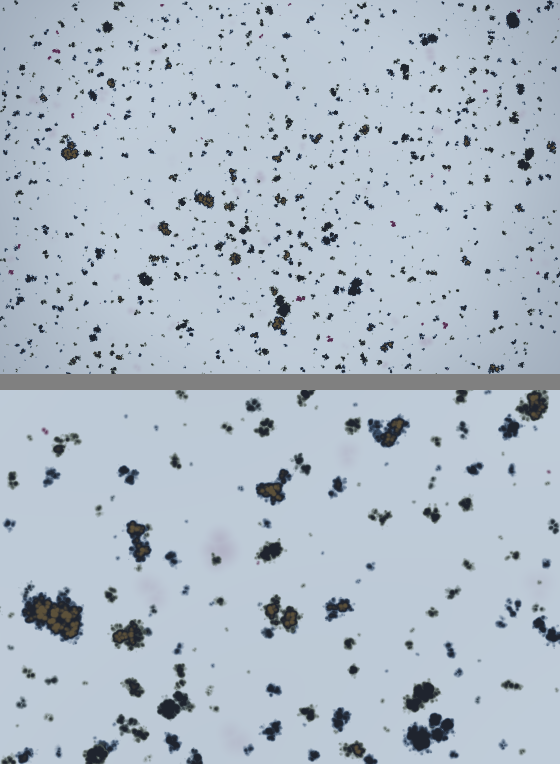
Top: the whole. Bottom: its middle third, enlarged.
Write a WebGL 2 fragment shader that draws this texture.

```glsl
#version 300 es
precision highp float;
// Dark mineral grains scattered on a pale blue, softly vignetted field.
// Each layer jitters clumps of discs on a grid; cellular noise roughens
// their outlines, and depth inside a clump picks fringe, core or amber.

uniform vec2 u_resolution;
out vec4 fragColor;

const float TAU = 6.2832;
const vec3 FIELD = vec3(0.745, 0.795, 0.845);
const vec3 FIELD_EDGE = vec3(0.62, 0.67, 0.73);
const vec3 CORE = vec3(0.12, 0.14, 0.18);
const vec3 OLIVE = vec3(0.38, 0.43, 0.39);
const vec3 BLUE = vec3(0.27, 0.37, 0.49);
const vec3 AMBER = vec3(0.42, 0.36, 0.24);
const vec3 MAGENTA = vec3(0.40, 0.18, 0.36);
const vec3 HAZE = vec3(0.64, 0.60, 0.70);

vec4 hash4(vec2 cell, float seed) {
    vec4 v = fract(vec4(cell.xyx, seed) * vec4(0.1031, 0.1030, 0.0973, 0.1099));
    v += dot(v, v.wzxy + 33.33);
    return fract((v.xxyz + v.yzzw) * v.zywx);
}

// Distance to the nearest jittered point, in cell widths.
float cellular(vec2 q, float seed) {
    vec2 cell = floor(q);
    float nearest = 2.0;
    for (int j = -1; j <= 1; j++)
    for (int i = -1; i <= 1; i++) {
        vec2 c = cell + vec2(i, j);
        nearest = min(nearest, distance(q, c + hash4(c, seed).xy));
    }
    return nearest;
}

// Slow variation that gathers the grains into loose groups.
float crowding(vec2 p) {
    return 1.0 + 0.22 * sin(7.0 * p.x + 3.0 * sin(4.0 * p.y))
               + 0.18 * sin(11.0 * p.y - 5.0 * p.x + 1.0);
}

// Union of four discs strung loosely along a random axis.
float clump(vec2 p, float radius, vec2 cell, float seed) {
    float turn = TAU * hash4(cell, seed + 9.0).x;
    vec2 axis = vec2(cos(turn), sin(turn));
    float d = 1.0;
    for (int k = 0; k < 4; k++) {
        vec4 h = hash4(cell, seed + 10.0 + float(k));
        vec2 local = (h.xy - 0.5) * vec2(1.7, 1.0) * radius;
        vec2 centre = local.x * axis + local.y * vec2(-axis.y, axis.x);
        d = min(d, distance(p, centre) - radius * mix(0.35, 0.75, h.z));
    }
    return d;
}

// Nearest grain of one layer: signed distance, radius, random tone.
vec3 grains(vec2 p, float cells, float share, vec2 size, float rough, float seed) {
    vec2 cell = floor(p * cells);
    vec3 best = vec3(1.0, 0.0, 0.0);
    for (int j = -1; j <= 1; j++)
    for (int i = -1; i <= 1; i++) {
        vec2 c = cell + vec2(i, j);
        vec4 h = hash4(c, seed);
        vec2 centre = (c + 0.12 + 0.76 * h.xy) / cells;
        if (h.z > share * crowding(centre)) continue;
        float radius = mix(size.x, size.y, h.w * h.w);
        float d = clump(p - centre, radius, c, seed);
        d += rough * min(0.9 * radius, 0.009);
        if (d < best.x) best = vec3(d, radius, hash4(c, seed + 5.0).y);
    }
    return best;
}

// Lay one grain over the colour below it.
vec3 paint(vec3 under, vec3 grain, float rough, float blur) {
    float d = grain.x;
    float tone = grain.z;
    vec3 fringe = mix(OLIVE, BLUE, smoothstep(0.35, 0.65, fract(tone * 7.0)));
    vec3 body = mix(fringe, CORE, smoothstep(0.0005, -0.0035, d));
    float glow = step(0.72, tone) * smoothstep(0.007, 0.010, grain.y);
    glow *= smoothstep(-0.003, -0.008, d) * smoothstep(0.25, -0.15, rough);
    body = mix(body, AMBER, 0.8 * glow);
    body = mix(body, MAGENTA, 0.75 * step(tone, 0.035) * step(grain.y, 0.009));
    return mix(under, body, smoothstep(blur, -blur, d));
}

void main() {
    vec2 p = gl_FragCoord.xy / u_resolution.y;
    vec2 middle = 0.5 * u_resolution / u_resolution.y;
    float blur = max(0.0018, 0.7 / u_resolution.y);

    // Illuminated field with a faint mottling
    vec3 colour = mix(FIELD, FIELD_EDGE, smoothstep(0.42, 1.03, distance(p, middle)));
    colour += 0.006 * sin(9.0 * p.x + 2.0 * sin(6.0 * p.y)) * sin(8.0 * p.y + 2.0);

    // Out-of-focus spots
    vec3 spot = grains(p, 9.0, 0.38, vec2(0.006, 0.014), 0.0, 3.0);
    colour = mix(colour, HAZE, 0.55 * spot.z * smoothstep(0.010, -0.010, spot.x));

    // Grains, from dust to large clumps
    float rough = 0.7 * cellular(p * 95.0, 41.0) + 0.5 * cellular(p * 210.0, 57.0) - 0.5;
    colour = paint(colour, grains(p, 34.0, 0.28, vec2(0.001, 0.0025), 0.0, 71.0), rough, blur);
    colour = paint(colour, grains(p, 28.0, 0.50, vec2(0.004, 0.009), rough, 101.0), rough, blur);
    colour = paint(colour, grains(p, 14.0, 0.40, vec2(0.008, 0.014), rough, 131.0), rough, blur);
    colour = paint(colour, grains(p, 6.0, 0.45, vec2(0.014, 0.027), rough, 161.0), rough, blur);

    fragColor = vec4(colour, 1.0);
}
```
